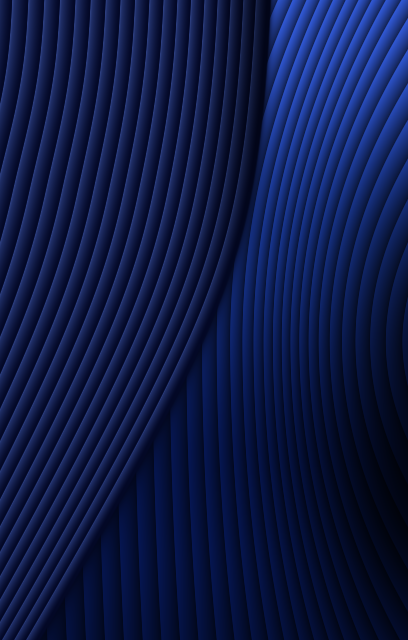
Reproduce this background procedurally as a WebGL 2 fragment shader.

```glsl
#version 300 es
precision highp float;

uniform vec2 u_resolution;
out vec4 outColor;

const vec3 INK = vec3(0.011, 0.03, 0.15);
const vec3 INDIGO = vec3(0.155, 0.225, 0.475);
const vec3 PERIWINKLE = vec3(0.21, 0.29, 0.57);
const vec3 AZURE = vec3(0.19, 0.345, 0.83);
const vec3 ROYAL = vec3(0.10, 0.225, 0.60);
const vec3 NAVY = vec3(0.022, 0.085, 0.315);
const float BEND_HEIGHT = 0.534;

// Smoothed sawtooth: rises from 0 to 1, then drops at each whole number.
float ribRamp(float coord) {
  float phase = fract(coord);
  float blur = clamp(fwidth(coord), 0.001, 0.5);
  return phase * (1.0 - smoothstep(1.0 - blur, 1.0, phase));
}

// Right border of the front panel; depth runs from 0 at the top to 1.
float panelEdge(float depth) {
  float t = depth - 0.4;
  return 0.698 - 0.48 * (sqrt(t * t + 0.0625) + t);
}

// Rib number of the front panel, with spacing growing away from its border.
float frontRibs(float inset, float depth) {
  const float spacing = 0.0298;
  const float growth = 0.00028;
  float spread = 1.0 + 0.06 * sin(4.0 * depth) * smoothstep(0.0, 0.3, depth);
  float d = max(inset / spread - 0.008, 0.0);
  return (sqrt(spacing * spacing + 4.0 * growth * d) - spacing) / (2.0 * growth);
}

// Horizontal position of a back rib that crosses the bend at start.
float backCurve(float start, float depth) {
  float s = max(start, 0.0);
  float rise = depth - BEND_HEIGHT;
  float upper = 0.65 + 18.0 * pow(max(s - 0.5, 0.0), 3.0);
  float lower = 0.08 + 2.9 * pow(s, 5.0);
  return start + (rise < 0.0 ? upper : lower) * rise * rise;
}

// Invert the curve by bisection, then crowd the ribs around the middle.
float backRibs(float x, float depth) {
  float low = -0.4;
  float high = 1.2;
  for (int i = 0; i < 20; i++) {
    float middle = 0.5 * (low + high);
    if (backCurve(middle, depth) < x) low = middle;
    else high = middle;
  }
  float start = 0.5 * (low + high);
  return 20.0 * start + 3.24 * atan((start - 0.7) / 0.12) + 0.5;
}

float glow(vec2 p, vec2 center, vec2 radius) {
  vec2 q = (p - center) / radius;
  return exp(-dot(q, q));
}

vec3 shadeFront(float ribs, float inset, float depth) {
  float ramp = ribRamp(ribs);
  vec3 color = mix(INK, INDIGO, pow(ramp, 1.35));
  color = mix(color, PERIWINKLE, 0.5 * smoothstep(0.8, 0.97, ramp));
  float borderLight = mix(0.62, 1.0, smoothstep(0.0, 0.2, inset));
  return color * mix(borderLight, 1.0, smoothstep(0.15, 0.6, depth));
}

vec3 shadeBack(float ribs, vec2 p, float gap) {
  float ramp = ribRamp(-ribs);
  vec3 color = mix(AZURE, ROYAL, smoothstep(0.03, 0.38, p.y));
  color = mix(color, NAVY, smoothstep(0.29, 0.74, p.y));
  color *= 1.0 - 0.72 * glow(p, vec2(1.02, 0.79), vec2(0.26, 0.24));
  color *= 1.0 - 0.38 * glow(p, vec2(1.05, 0.45), vec2(0.24, 0.22));
  color *= 1.0 - 0.2 * smoothstep(0.85, 1.05, p.y);
  color *= mix(0.4, 1.06, pow(ramp, 0.8));
  // Soft shadow cast by the front panel.
  float shadow = exp(-max(gap, 0.0) / mix(0.008, 0.025, p.y));
  return mix(color, INK * 0.6, 0.75 * shadow);
}

void main() {
  vec2 p = gl_FragCoord.xy / u_resolution;
  p.y = 1.0 - p.y;
  float inset = panelEdge(p.y) - p.x;
  vec3 front = shadeFront(frontRibs(inset, p.y), inset, p.y);
  vec3 back = shadeBack(backRibs(p.x, p.y), p, -inset);

  // Blend the panels over one smooth border.
  float blur = fwidth(inset);
  vec3 color = mix(back, front, smoothstep(-blur, blur, inset));
  outColor = vec4(color, 1.0);
}
```
